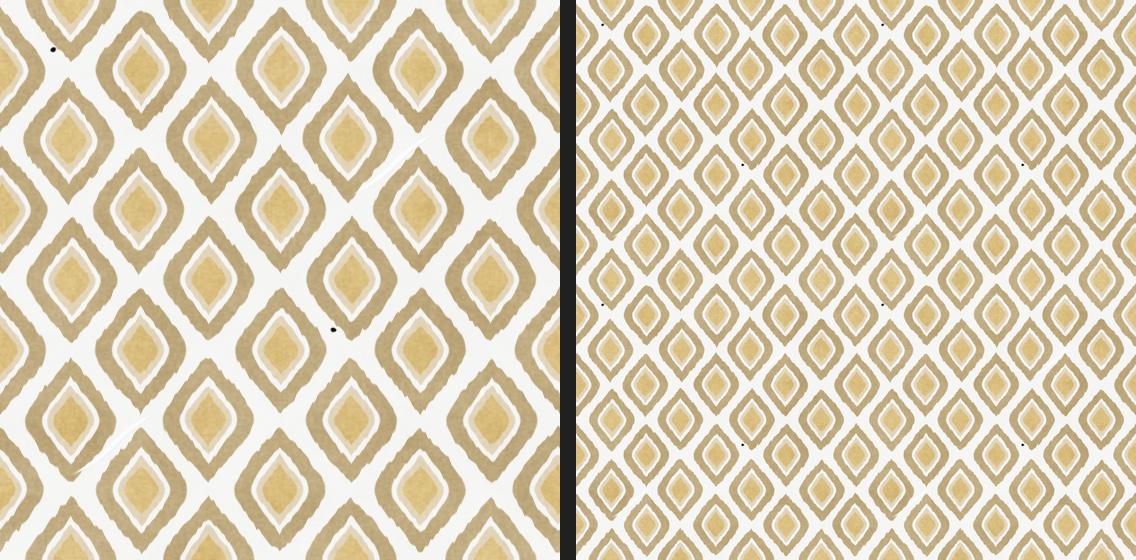
Left: one tile. Right: repeated 2 by 2.
A Shadertoy shader for this pattern:

```glsl
// Seamless ikat fabric: half-drop lattice of frayed tan, cream and gold diamonds with light wear.

#define TILES 4.0                      // repeats across and down
#define OUTER vec2(0.325, 0.450)       // half sizes of the nested diamonds, in cells
#define INNER vec2(0.205, 0.308)
#define CREAM vec2(0.168, 0.252)
#define CORE  vec2(0.124, 0.178)
#define FRAY 0.062                     // vertical bleed of the dyed threads
#define WANDER vec2(0.030, 0.016)      // placement drift of each diamond
#define GRAIN 0.075                    // strength of the weave
#define GROUND_COLOR vec3(0.962, 0.962, 0.954)
#define CREAM_COLOR  vec3(0.885, 0.832, 0.725)
#define SPECK_AT   vec2(0.095, 0.911)
#define SCRATCH_AT vec2(0.703, 0.707)

float hash(vec2 c) {
    vec3 h = fract(c.xyx * 0.1031);
    h += dot(h, h.yzx + 33.33);
    return fract((h.x + h.y) * h.z);
}

// Value noise over the canvas that wraps after a whole number of cells
float wrapNoise(vec2 uv, vec2 period) {
    vec2 p = uv * period, i = floor(p), f = p - i;
    f = f * f * (3.0 - 2.0 * f);
    vec2 a = mod(i, period), b = mod(i + 1.0, period);
    return mix(mix(hash(a), hash(vec2(b.x, a.y)), f.x),
               mix(hash(vec2(a.x, b.y)), hash(b), f.x), f.y);
}

// One row of linear noise, used for the uneven thread ends
float threadNoise(float x, float seed) {
    float i = floor(x);
    return mix(hash(vec2(i, seed)), hash(vec2(i + 1.0, seed)), x - i);
}

// Offset from the nearest site of a lattice with corner and centre points
vec2 nearestSite(vec2 p, out vec2 site) {
    vec2 corner = round(p), centre = floor(p) + 0.5;
    vec2 a = abs(p - corner), b = abs(p - centre);
    site = a.x + a.y < b.x + b.y ? corner : centre;
    return p - site;
}

// Coverage of a diamond with rounded sides, pointed ends and frayed threads
float frayedDiamond(vec2 d, vec2 size, float fray, float seed, float blur) {
    float row = seed + (d.y > 0.0 ? 7.0 : 0.0);
    float x = d.x + 2.0;
    float bleed = 0.45 * threadNoise(x * 54.0, row)
                + 0.35 * threadNoise(x * 27.0, row + 1.0)
                + 0.20 * threadNoise(x * 10.0, row + 2.0) - 0.5;
    float y = abs(d.y);
    y += fray * bleed * smoothstep(0.0, 0.07, y);
    float bend = 0.26 * size.y;
    float rise = (length(vec2(y, bend)) - bend) / (length(vec2(size.y, bend)) - bend);
    float dist = (abs(d.x) / size.x + rise - 1.0) * size.x * 0.8;
    return 1.0 - smoothstep(-blur, blur, dist);
}

void mainImage(out vec4 fragColor, in vec2 fragCoord) {
    vec2 uv = fragCoord / iResolution.xy;
    float pixel = 1.0 / iResolution.y;
    float blur = max(0.9 * pixel * TILES, 0.005);

    // Diamond lattice, with an identity that wraps at the canvas edge
    vec2 site;
    vec2 d = nearestSite(uv * TILES + vec2(0.0, 0.5), site);
    vec2 id = mod(site, TILES) * 2.0;
    float tone = hash(id + 31.0);
    float seed = 40.0 * (id.x + 8.0 * id.y);
    d -= WANDER * (vec2(hash(id + 3.0), hash(id + 17.0)) - 0.5);

    // Weave and uneven dye
    float weave = 0.6 * wrapNoise(uv, vec2(160.0, 256.0))
                + 0.4 * wrapNoise(uv, vec2(256.0, 96.0)) - 0.5;
    float dye = 0.55 * wrapNoise(uv + 0.13, vec2(14.0))
              + 0.25 * wrapNoise(uv, vec2(48.0)) + 0.2 * tone;
    vec3 tan_ = mix(vec3(0.71, 0.62, 0.44), vec3(0.785, 0.71, 0.555), dye);
    vec3 gold = mix(vec3(0.82, 0.70, 0.43), vec3(0.88, 0.785, 0.56), dye);
    vec3 ground = GROUND_COLOR + 0.014 * (dye - 0.5) + 0.15 * GRAIN * weave;

    // Nested diamonds from the outside in
    vec3 color = ground;
    color = mix(color, tan_ + GRAIN * weave,
                frayedDiamond(d, OUTER, FRAY, seed, blur));
    color = mix(color, ground,
                frayedDiamond(d, INNER, FRAY * 0.75, seed + 10.0, blur));
    color = mix(color, CREAM_COLOR + 0.6 * GRAIN * weave,
                frayedDiamond(d, CREAM, FRAY * 0.65, seed + 20.0, blur));
    color = mix(color, gold + GRAIN * weave,
                frayedDiamond(d, CORE, FRAY * 0.65, seed + 30.0, blur));

    // Pale tapered scratches
    vec2 s = nearestSite(uv - SCRATCH_AT, site);
    vec2 along = normalize(vec2(0.156, 0.117));
    float t = dot(s, along) / 0.100;
    float across = dot(s, vec2(-along.y, along.x)) - 0.004 * sin(3.5 * t);
    float width = 0.0042 * max(1.0 - t * t, 0.0);
    float inside = 1.0 - smoothstep(-pixel, pixel, abs(across) - width);
    float shade = 1.0 - smoothstep(0.0, 0.004, abs(across + width));
    float taper = smoothstep(1.0, 0.7, abs(t));
    color -= 0.025 * shade * taper;
    color = mix(color, vec3(0.99), inside * taper);

    // Small dark specks
    vec2 k = nearestSite(uv - SPECK_AT, site);
    float speck = length(k * vec2(0.9, 1.1)) + 0.002 * (wrapNoise(uv, vec2(200.0)) - 0.5);
    color = mix(color, vec3(0.05, 0.045, 0.04), 1.0 - smoothstep(0.0025, 0.0025 + 2.0 * pixel, speck));

    fragColor = vec4(clamp(color, 0.0, 1.0), 1.0);
}
```
